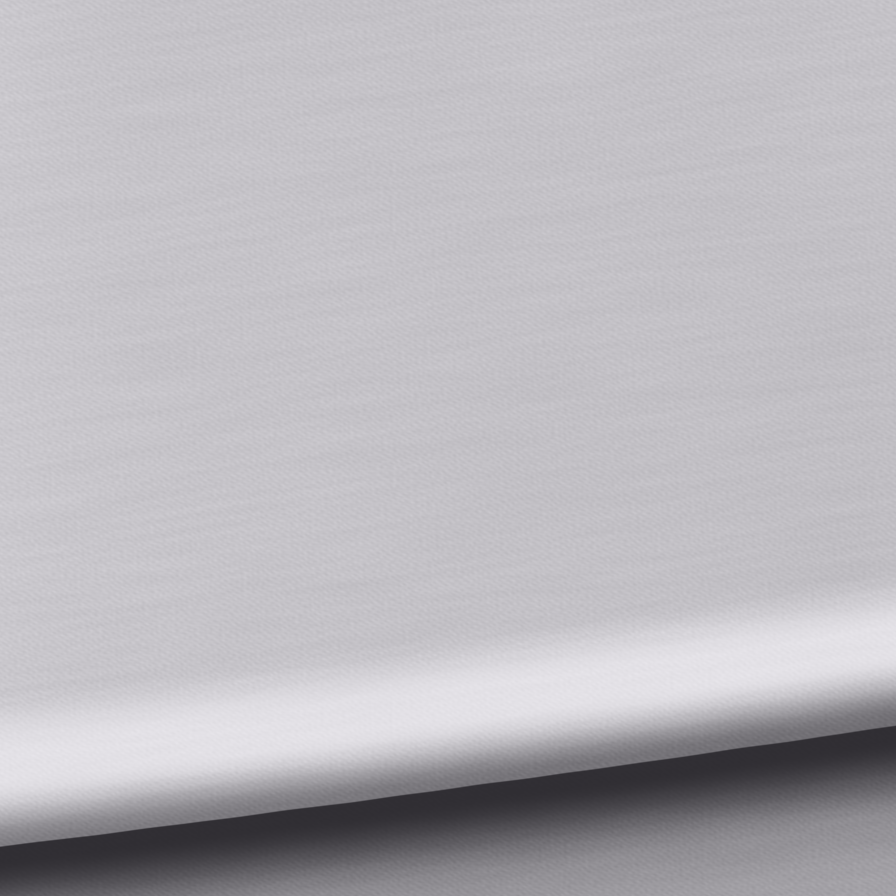
Give the GLSL for this texture, as a WebGL 2 fragment shader.

```glsl
#version 300 es
precision highp float;
// Pale grey twill cloth with one soft rolled fold and its shadow along the bottom.
uniform vec2 u_resolution;
out vec4 fragColor;

vec2 hashGradient(vec2 cell) {
    vec3 q = fract(cell.xyx * vec3(0.1031, 0.103, 0.0973));
    q += dot(q, q.yzx + 33.33);
    float angle = 6.2832 * fract((q.x + q.y) * q.z);
    return vec2(cos(angle), sin(angle));
}

float gradientNoise(vec2 p) {
    vec2 i = floor(p), f = p - i;
    vec2 w = f * f * f * (f * (f * 6.0 - 15.0) + 10.0);
    vec2 e = vec2(1.0, 0.0);
    float a = dot(hashGradient(i), f);
    float b = dot(hashGradient(i + e.xy), f - e.xy);
    float c = dot(hashGradient(i + e.yx), f - e.yx);
    float d = dot(hashGradient(i + e.xx), f - e.xx);
    return mix(mix(a, b, w.x), mix(c, d, w.x), w.y);
}

// Flat cloth, brightest at the left, rolling into a highlight and a shaded lip.
float upperTone(vec2 p, float d) {
    float flatCloth = 0.765 + 0.025 * exp(-5.0 * p.x)
        - 0.012 * smoothstep(0.3, 1.0, p.x) * smoothstep(0.95, 0.5, p.y);
    float tone = mix(0.89, flatCloth, smoothstep(0.105, 0.178, d));
    float shade = smoothstep(0.078, 0.0, d - 0.006 * p.x);
    return tone - (0.39 + 0.06 * p.x) * pow(shade, 1.35);
}

// Deep shadow beneath the lip, fading back to lit cloth.
float lowerTone(vec2 p, float d) {
    float depth = -d;
    float tone = mix(0.19, 0.54, smoothstep(0.015, 0.105, depth));
    return tone + 0.1 * smoothstep(0.07, 0.18, depth);
}

// Fine diagonal twill, broken by irregular threads.
float weave(vec2 p) {
    float wobble = 0.6 * gradientNoise(p * 45.0);
    float twill = sin(6.2832 * (p.x * 105.0 + p.y * 168.0 + wobble));
    float thread = sin(6.2832 * (p.y * 150.0 - p.x * 62.0));
    float grain = gradientNoise(p * vec2(210.0, 240.0));
    return 0.009 * twill + 0.005 * twill * thread + 0.024 * grain;
}

// Long faint slubs following the slightly tilted weft.
float slubs(vec2 p) {
    vec2 q = vec2(p.x, p.y - 0.13 * p.x);
    return 0.014 * gradientNoise(q * vec2(9.0, 130.0))
         + 0.010 * gradientNoise(q * vec2(4.0, 38.0) + 17.0)
         + 0.012 * gradientNoise(p * 3.5 + 5.0);
}

void main() {
    vec2 p = gl_FragCoord.xy / u_resolution;
    float pixel = 1.0 / u_resolution.y;

    // Signed height above the gently curving fold edge.
    float edge = 0.055 + 0.122 * p.x + 0.013 * p.x * p.x;
    float d = p.y - edge + 0.0012 * gradientNoise(vec2(p.x * 14.0, 3.0));

    float above = smoothstep(-pixel, pixel, d);
    float tone = mix(lowerTone(p, d), upperTone(p, d), above);

    // Texture softens in the highlight and in the deepest shadow.
    float contrast = smoothstep(0.1, 0.5, tone) * mix(1.0, 0.55, smoothstep(0.8, 0.88, tone));
    tone += contrast * (weave(p) + slubs(p));

    fragColor = vec4(tone + vec3(0.0, -0.008, 0.012), 1.0);
}
```
